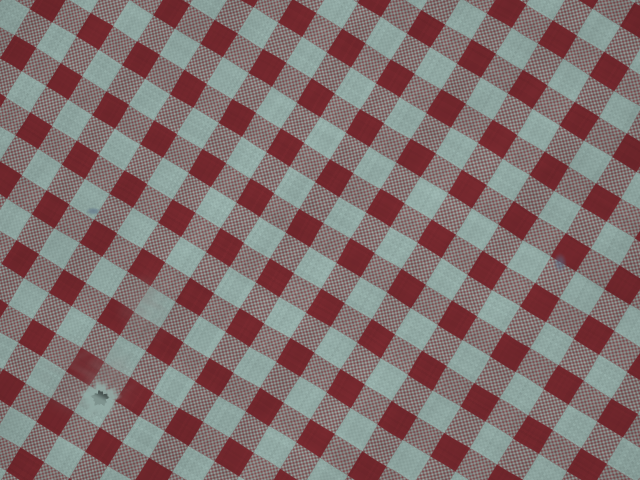
This texture is drawn by a Shadertoy shader. Its source:

```glsl
// Worn red and pale gingham cloth, woven on a slant, with a small frayed hole.
#define PERIOD 0.1215      // one red plus one pale stripe, in canvas heights
#define TILT 0.546         // slant of the stripes, radians
#define RED_HALF 0.238     // half width of a red stripe, in periods
#define THREADS 26.0       // threads per period
#define STRETCH 0.0071     // gradual widening along the first axis
#define WEAVE 0.34         // contrast of crossing threads
#define WEAR 0.035         // strength of uneven fading
#define PALE vec3(0.555, 0.645, 0.625)
#define RED vec3(0.440, 0.150, 0.172)
#define INK vec3(0.34, 0.42, 0.52)

const vec2 CLOTH_ORIGIN = vec2(-0.0313, 0.026);
const vec2 HOLE = vec2(-0.458, -0.330);

float hash(vec2 p) {
    return fract(sin(dot(p, vec2(127.1, 311.7))) * 43758.5);
}

// Layered sines: slow, uneven variation in -1..1
float drift(vec2 p) {
    return (sin(p.x * 7.0 + 2.0 * sin(p.y * 5.0))
          + sin(p.y * 13.0 - p.x * 9.0)
          + sin(p.x * 31.0 + 3.0 * sin(p.y * 23.0))) / 3.0;
}

// 0 inside a red stripe, 1 inside a pale one
float stripe(float x, float blur) {
    float d = abs(fract(x + 0.5) - 0.5);
    return smoothstep(RED_HALF - blur, RED_HALF + blur, d);
}

// Soft round mark: 1 at its centre, fading out at the radius
float mark(vec2 p, vec2 centre, vec2 radius) {
    return 1.0 - smoothstep(0.25, 1.0, length((p - centre) / radius));
}

// Cloth coordinates, counted in stripe periods
vec2 clothCoord(vec2 p) {
    vec2 q = p - CLOTH_ORIGIN;
    float c = cos(TILT), s = sin(TILT);
    vec2 uv = vec2(c * q.x - s * q.y, -s * q.x - c * q.y) / PERIOD;
    uv.x -= STRETCH * uv.x * uv.x;
    return uv + 0.018 * vec2(drift(p), drift(p.yx + 3.0));
}

void mainImage(out vec4 fragColor, in vec2 fragCoord) {
    vec2 p = (fragCoord - 0.5 * iResolution.xy) / iResolution.y;
    vec2 uv = clothCoord(p);
    float pixel = 1.0 / (iResolution.y * PERIOD);

    // Plain weave, fading out when threads are too fine to resolve
    vec2 thread = uv * THREADS;
    float detail = 1.0 - smoothstep(0.6, 1.2, pixel * THREADS);
    vec2 wave = sin(3.14159 * thread);
    float crossing = wave.x * wave.y * detail;
    float over = 0.5 + WEAVE * crossing;

    // Dyed stripes both ways; mixed squares lean towards pale
    float blur = max(0.75 * pixel, 0.012);
    float warp = stripe(uv.x, blur);
    float weft = stripe(uv.y, blur);
    float tone = mix(warp, weft, over) + 0.1 * abs(warp - weft);

    // Faded patches around the hole and above it
    float patchy = 0.5 + 0.5 * drift(p * 4.0);
    float faded = mark(p, HOLE + vec2(-0.02, 0.04), vec2(0.13, 0.10))
                + mark(p, vec2(-0.363, -0.142), vec2(0.07, 0.09));
    tone = mix(tone, 0.62, 0.4 * clamp(faded, 0.0, 1.0) * patchy);
    vec3 color = mix(RED, PALE, tone);

    // Uneven threads, slow fading and darker corners
    vec2 id = floor(thread);
    float yarn = hash(vec2(id.x, 3.0)) + hash(vec2(7.0, id.y)) - 1.0;
    color *= 1.0 + detail * (0.045 * yarn + 0.035 * crossing * tone);
    color *= 1.0 + WEAR * drift(p * 1.7 + 4.0);
    color *= 1.04 - 0.13 * dot(p, p);

    // Two faint ink spots
    float ink = mark(p, vec2(0.500, -0.048), vec2(0.016, 0.024))
              + mark(p, vec2(-0.472, 0.060), vec2(0.018, 0.009));
    color = mix(color, INK, 0.5 * ink);

    // Hole: pale frayed rim, grey inside and a shaded upper edge
    vec2 h = p - HOLE;
    float angle = atan(h.y, h.x);
    float fray = 1.0 + 0.15 * sin(angle * 5.0) + 0.1 * sin(angle * 11.0 + 1.0);
    float r = length(h * vec2(0.9, 1.0)) / fray;
    float edge = 1.0 / iResolution.y;
    color = mix(color, PALE * 1.04, 0.9 * (1.0 - smoothstep(0.021, 0.038, r)));
    float inside = 1.0 - smoothstep(0.014 - edge, 0.014 + edge, r);
    float shade = smoothstep(-0.004, 0.014, h.y + 0.5 * h.x);
    color = mix(color, PALE * mix(0.9, 0.5, shade), inside);

    fragColor = vec4(clamp(color, 0.0, 1.0), 1.0);
}
```
